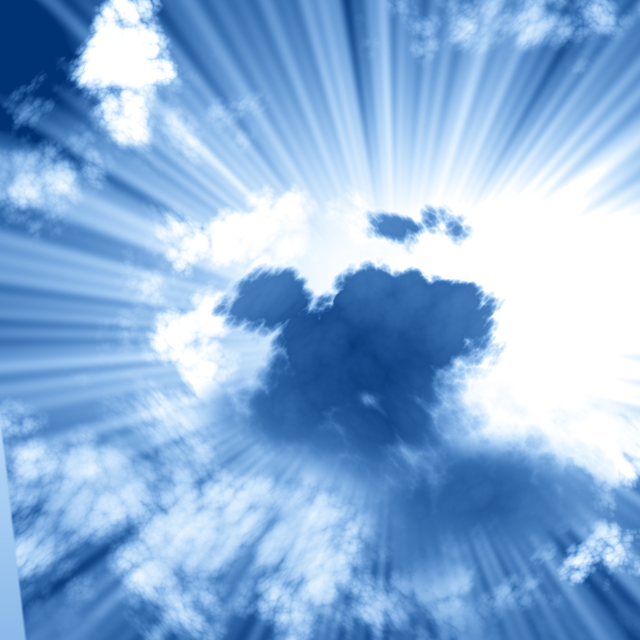
Reproduce this texture procedurally as a WebGL 2 fragment shader.

```glsl
#version 300 es
precision highp float;

#define SUN vec2(0.62, 0.47)
#define RAY_GAIN 0.085
#define PUFF_SCALE 10.0
#define PUFF_EDGE 0.17
#define LOBE_BLEND 90.0
#define OCTAVES 5
#define LOBES 10

uniform vec2 u_resolution;
out vec4 fragColor;

// Cloud lobes: centre xy, radii zw
const vec4 CREST[LOBES] = vec4[](
  vec4(0.38, 0.615, 0.075, 0.04), vec4(0.48, 0.64, 0.065, 0.055),
  vec4(0.585, 0.605, 0.10, 0.04), vec4(0.71, 0.61, 0.08, 0.025),
  vec4(0.31, 0.50, 0.045, 0.06), vec4(0.35, 0.43, 0.06, 0.025),
  vec4(0.78, 0.365, 0.09, 0.06), vec4(0.93, 0.32, 0.14, 0.065),
  vec4(0.19, 0.91, 0.055, 0.09), vec4(0.97, 0.14, 0.06, 0.025));
const vec4 HAZE[LOBES] = vec4[](
  vec4(0.20, 0.27, 0.18, 0.09), vec4(0.45, 0.17, 0.10, 0.10),
  vec4(0.50, 0.08, 0.05, 0.07), vec4(0.09, 0.18, 0.09, 0.09),
  vec4(0.31, 0.14, 0.12, 0.10), vec4(0.29, 0.50, 0.06, 0.13),
  vec4(0.67, 0.07, 0.07, 0.03), vec4(0.84, 0.96, 0.09, 0.03),
  vec4(0.05, 0.74, 0.06, 0.05), vec4(0.22, 0.82, 0.08, 0.04));
const vec4 SHADE[LOBES] = vec4[](
  vec4(0.45, 0.52, 0.085, 0.055), vec4(0.58, 0.47, 0.17, 0.11),
  vec4(0.69, 0.54, 0.09, 0.05), vec4(0.46, 0.36, 0.10, 0.07),
  vec4(0.60, 0.33, 0.10, 0.08), vec4(0.66, 0.22, 0.05, 0.11),
  vec4(0.78, 0.22, 0.13, 0.08), vec4(0.645, 0.643, 0.045, 0.02),
  vec4(0.84, 0.01, 0.08, 0.025), vec4(0.08, 0.03, 0.06, 0.03));

vec2 hash2(vec2 p) {
  return fract(sin(vec2(dot(p, vec2(127.1, 311.7)), dot(p, vec2(269.5, 183.3)))) * 43758.5);
}

// Squared distance to the nearest jittered cell point
float cellular(vec2 p) {
  vec2 cell = floor(p), f = p - cell;
  float nearest = 2.0;
  for (int y = -1; y <= 1; y++)
    for (int x = -1; x <= 1; x++) {
      vec2 o = vec2(x, y);
      vec2 d = o + hash2(cell + o) - f;
      nearest = min(nearest, dot(d, d));
    }
  return nearest;
}

// Layered cells, centred near zero
float billow(vec2 p) {
  float sum = 0.0, amp = 0.5;
  p += 0.25 * sin(p.yx * 1.7 + vec2(0.4, 2.1));
  for (int i = 0; i < OCTAVES; i++) {
    sum += amp * (0.2 - cellular(p));
    p = mat2(1.6, 1.2, -1.2, 1.6) * p + 3.7;
    amp *= 0.56;
  }
  return sum;
}

float glow(vec2 p, vec2 centre, vec2 radii) {
  vec2 q = (p - centre) / radii;
  return exp(-dot(q, q));
}

// Smooth union of lobes, positive inside
float cluster(vec2 p, vec4 lobes[LOBES]) {
  float sum = 0.0;
  for (int i = 0; i < LOBES; i++) {
    vec2 r = lobes[i].zw;
    float d = (1.0 - length((p - lobes[i].xy) / r)) * min(r.x, r.y);
    sum += exp2(LOBE_BLEND * max(d, -0.5));
  }
  return log2(sum) / LOBE_BLEND;
}

// Integer frequencies keep the fan seamless
float rayFan(float a) {
  float sum = 0.0, freq = 17.0;
  for (int i = 0; i < 5; i++) {
    sum += sin(a * freq + 2.0 * sin(a * (5.0 + float(i)) + freq)) / (1.0 + 0.3 * float(i));
    freq = floor(freq * 1.65);
  }
  return sum;
}

vec3 palette(float t) {
  t = clamp(t, 0.0, 1.0);
  return vec3(t, 0.2 + 1.15 * t - 0.35 * t * t, 1.0 - 0.55 * pow(1.0 - t, 2.3));
}

void main() {
  vec2 p = gl_FragCoord.xy / u_resolution;
  float puff = billow(p * PUFF_SCALE);
  float edge = PUFF_EDGE * puff;

  // Sky and sun glow
  float tone = 0.2 + 0.75 * glow(p, vec2(0.62, 0.56), vec2(0.5, 0.32));
  tone += 0.65 * glow(p, vec2(0.93, 0.53), vec2(0.26, 0.2));
  tone -= 0.45 * glow(p, vec2(0.03, 0.93), vec2(0.13));

  // Thin cloud, then light rays
  float haze = smoothstep(-0.05, 0.05, cluster(p, HAZE) + 1.3 * edge);
  tone = mix(tone, 0.78 + 1.1 * puff, 0.8 * haze);
  vec2 ray = p - SUN;
  float reach = smoothstep(0.15, 0.42, length(ray));
  tone += RAY_GAIN * rayFan(atan(ray.y, ray.x)) * reach * (1.0 - 0.6 * haze);

  // Sunlit cloud
  float crest = smoothstep(-0.025, 0.02, cluster(p, CREST) + edge);
  tone = mix(tone, 1.0 + 0.3 * puff, crest);

  // Shadowed cloud, crisp above and soft below
  float soft = mix(0.045, 0.014, smoothstep(0.3, 0.52, p.y));
  float shade = smoothstep(-soft, soft, cluster(p, SHADE) + 0.7 * edge);
  float core = 0.29 - 0.23 * glow(p, vec2(0.56, 0.42), vec2(0.18, 0.14));
  core -= 0.12 * glow(p, vec2(0.72, 0.22), vec2(0.12));
  tone = mix(tone, core + 0.2 * puff, shade);

  // Pale sliver on the left border
  float sliver = 0.115 * (0.35 - p.y) - p.x;
  tone = mix(tone, 0.62 - 0.5 * (0.15 - p.y), smoothstep(-0.003, 0.003, sliver));

  fragColor = vec4(palette(tone), 1.0);
}
```
